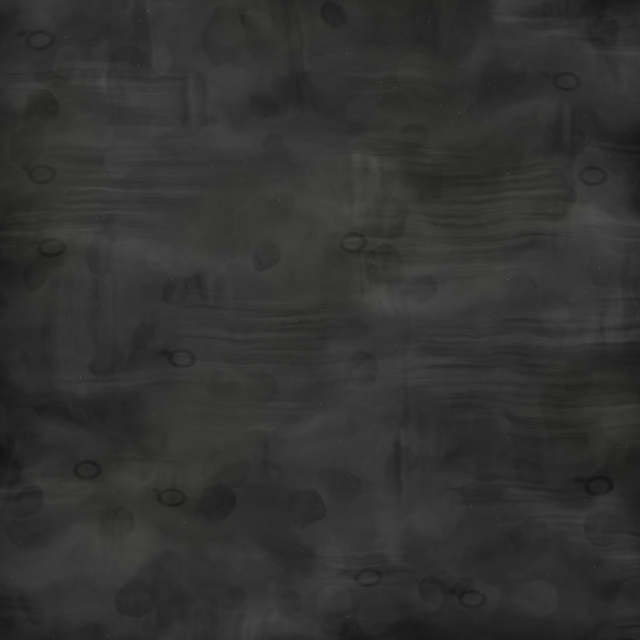
Give the GLSL for this texture, as a Shadertoy shader.

```glsl
// Dark, smudged slate: warped cloudy greys dragged sideways by a dry brush,
// with scattered round dabs, faint rings, thin scratches and dust specks.
// Noise layers set the tone; jittered cell grids place the marks.

#define BASE_TONE 0.203
#define CLOUD_CONTRAST 0.17
#define SMEAR_CONTRAST 0.13
#define STREAK_CONTRAST 0.10
#define DARK_DAB 0.050
#define LIGHT_DAB 0.030
#define RING_DEPTH 0.055
#define SPECK_LIGHT 0.11
#define VIGNETTE 0.060
#define WARM_TINT vec3(1.01, 1.0, 0.975)
#define COOL_TINT vec3(0.99, 1.0, 1.015)

float hash(vec2 p) {
    vec3 q = fract(vec3(p.xyx) * 0.1031);
    q += dot(q, q.yzx + 33.33);
    return fract((q.x + q.y) * q.z);
}

vec2 hash2(vec2 p) {
    return vec2(hash(p + 17.3), hash(p + 71.9));
}

float noise(vec2 p) {
    vec2 i = floor(p), f = fract(p);
    f = f * f * (3.0 - 2.0 * f);
    return mix(mix(hash(i), hash(i + vec2(1, 0)), f.x),
               mix(hash(i + vec2(0, 1)), hash(i + vec2(1, 1)), f.x), f.y);
}

// Layered noise, centred on zero
float fbm(vec2 p) {
    float sum = 0.0, weight = 0.5;
    for (int i = 0; i < 5; i++) {
        sum += weight * (noise(p) - 0.5);
        p = mat2(0.96, 0.28, -0.28, 0.96) * p * 2.03 + 11.7;
        weight *= 0.5;
    }
    return sum;
}

// Scattered round dabs, crisp on one side and fading on the other
float dabs(vec2 p, float cells, float density, float seed) {
    vec2 home = floor(p * cells);
    float cover = 0.0;
    for (int y = -1; y <= 1; y++)
    for (int x = -1; x <= 1; x++) {
        vec2 id = home + vec2(x, y);
        vec2 rnd = hash2(id + seed);
        if (hash(id + seed * 1.7) > density) continue;
        vec2 q = p - (id + 0.15 + 0.7 * rnd) / cells;
        float turn = 6.283 * hash(id + seed + 5.0);
        vec2 dir = vec2(cos(turn), sin(turn));
        float radius = mix(0.026, 0.040, rnd.x);
        float wobble = 0.010 * (noise(p * 55.0 + seed) - 0.5);
        vec2 local = vec2(dot(q, dir), dot(q, vec2(-dir.y, dir.x)));
        float d = length(local * vec2(1.0, 1.0 + 0.3 * rnd.y)) + wobble;
        float softness = mix(0.004, 0.018, smoothstep(-0.02, 0.03, local.x));
        float body = 1.0 - smoothstep(radius - softness, radius + 0.002, d);
        float fade = mix(1.0, 0.45, smoothstep(-radius, radius, local.x));
        cover = max(cover, body * fade * mix(0.4, 1.0, rnd.y));
    }
    return cover;
}

// Small broken oval rings, each with a short smudged tail
float rings(vec2 p, float cells, float density) {
    vec2 home = floor(p * cells);
    float cover = 0.0;
    for (int y = -1; y <= 1; y++)
    for (int x = -1; x <= 1; x++) {
        vec2 id = home + vec2(x, y);
        if (hash(id + 210.0) > density) continue;
        vec2 q = p - (id + 0.2 + 0.6 * hash2(id + 93.0)) / cells;
        float d = length(q * vec2(0.85, 1.25));
        float line = 1.0 - smoothstep(0.001, 0.006, abs(d - 0.016));
        line *= 0.45 + 0.55 * noise(q * 80.0 + id);
        vec2 tail = (q - vec2(-0.026, 0.010)) / vec2(0.016, 0.006);
        float smudge = exp(-dot(tail, tail)) * noise(p * 130.0);
        cover = max(cover, max(line, smudge));
    }
    return cover;
}

// Tiny dust dots
float specks(vec2 p, float cells) {
    vec2 id = floor(p * cells);
    vec2 q = fract(p * cells) - 0.2 - 0.6 * hash2(id + 31.0);
    float present = step(hash(id + 57.0), 0.035);
    return present * (1.0 - smoothstep(0.03, 0.13, length(q))) * hash(id + 8.0);
}

void mainImage(out vec4 fragColor, in vec2 fragCoord) {
    vec2 uv = fragCoord / iResolution.xy;
    vec2 p = uv * vec2(iResolution.x / iResolution.y, 1.0);
    vec2 warp = vec2(fbm(p * 7.0 + 3.0), fbm(p * 7.0 + 40.0));

    // Cloudy ground and sideways smears
    float tone = BASE_TONE;
    tone += CLOUD_CONTRAST * fbm(p * 5.0 + warp * 1.6 + 9.0);
    tone += SMEAR_CONTRAST * fbm(p * vec2(4.0, 15.0) + warp * 2.0 + 60.0);

    // Dry brush streaks, and a few upright rubbed marks
    float bristles = fbm(p * vec2(7.0, 150.0) + warp * vec2(1.0, 5.0));
    float brushed = smoothstep(0.50, 0.80, noise(p * vec2(5.0, 17.0) + warp + 25.0));
    tone += brushed * (STREAK_CONTRAST * bristles + 0.016);
    float rubbed = smoothstep(0.68, 0.90, noise(p * vec2(17.0, 7.0) + warp * 2.0 + 80.0));
    tone += rubbed * 0.10 * fbm(p * vec2(75.0, 12.0) + warp * 4.0);

    // Round dabs: pale ones crowd two opposite corners
    float corners = smoothstep(0.15, 0.65, abs(uv.x + uv.y - 1.0) * 0.3 + abs(uv.x - uv.y));
    float grain = 0.75 + 0.5 * noise(p * 190.0);
    tone += LIGHT_DAB * dabs(p, 13.0, 0.50, 140.0) * mix(0.25, 1.0, corners);
    tone -= DARK_DAB * dabs(p + warp * 0.01, 8.0, 0.36, 20.0) * grain;
    tone -= 0.025 * dabs(p + warp * 0.12, 10.0, 0.40, 320.0);
    tone -= RING_DEPTH * rings(p + warp * 0.012, 6.0, 0.26);

    // Fine tooth, dust and darkened borders
    tone += 0.010 * fbm(p * 140.0) + SPECK_LIGHT * specks(p, 75.0);
    vec2 edge = min(uv, 1.0 - uv);
    float border = exp(-edge.x * 22.0) + exp(-edge.y * 22.0);
    tone -= VIGNETTE * min(border, 1.3) * (0.75 + fbm(p * 9.0 + 5.0));

    vec3 tint = mix(COOL_TINT, WARM_TINT, smoothstep(-0.25, 0.2, fbm(p * 3.0 + 77.0)));
    fragColor = vec4(clamp(tone, 0.07, 0.34) * tint, 1.0);
}
```
